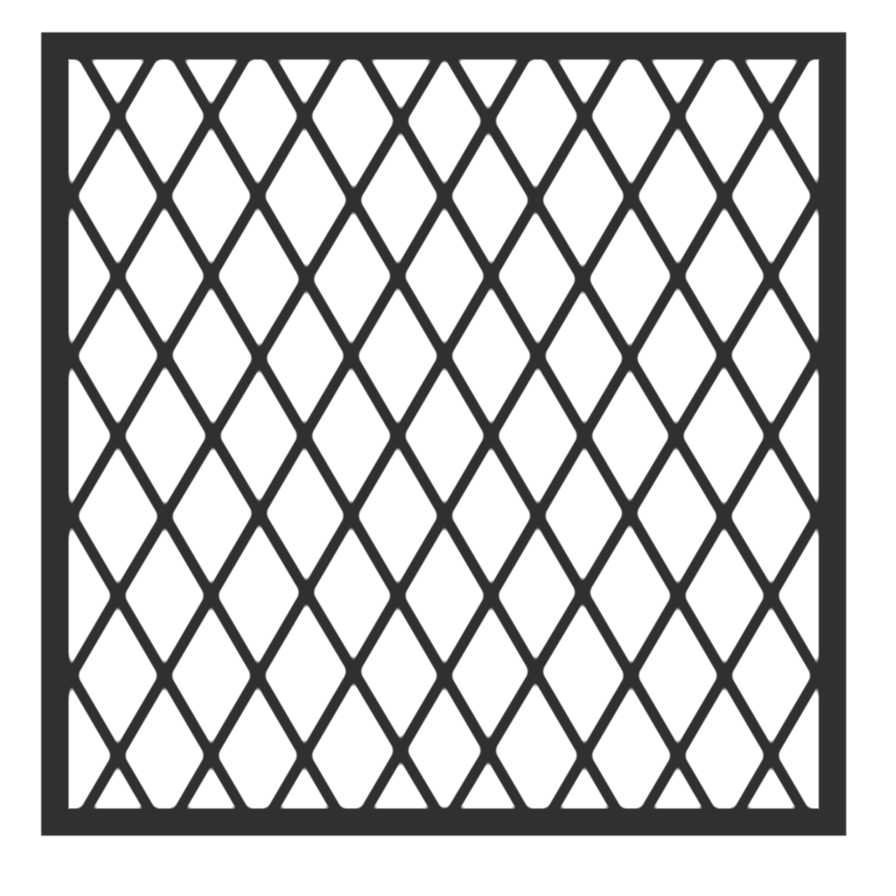
Give the GLSL for this pattern, as a WebGL 2 fragment shader.

```glsl
#version 300 es
precision highp float;
// Draws a square dark frame filled with a diamond lattice of crossing bars on white.

uniform vec2 u_resolution;
out vec4 outColor;

float boxDistance(vec2 p, vec2 halfSize) {
    vec2 d = abs(p) - halfSize;
    return length(max(d, 0.0)) + min(max(d.x, d.y), 0.0);
}

// Union with small fillets where the shapes meet.
float filletUnion(float a, float b, float radius) {
    float h = max(radius - abs(a - b), 0.0);
    return min(a, b) - h * h * 0.25 / radius;
}

// Distance to the nearest bar of one diagonal family.
float barDistance(float across, float along) {
    float bar = floor(across / 80.0) * 80.0 + 40.0;
    // The third bar on each side leans slightly inward.
    float isLeaning = 1.0 - step(1.0, abs(abs(bar) - 200.0));
    float lean = max(1.6 + 0.0122 * sign(bar) * along, 0.0);
    bar -= sign(bar) * lean * isLeaning;
    return abs(across - bar) * 0.8635 - 4.55;
}

void main() {
    // The canvas spans 768 units, so sizes scale with it.
    float unitsPerPixel = 768.0 / min(u_resolution.x, u_resolution.y);
    vec2 p = (gl_FragCoord.xy - 0.5 * u_resolution) * unitsPerPixel + 384.0;

    // Lattice: two mirrored families of slanted bars.
    vec2 q = p - vec2(381.0, 394.5);
    float slant = q.y * 40.0 / 68.5;
    float rising = barDistance(q.x - slant, -q.y);
    float falling = barDistance(q.x + slant, q.y);
    float lattice = filletUnion(rising, falling, 5.0);

    // Frame: solid outside the opening, cut off at its outer edge.
    vec2 f = p - vec2(380.3, 396.0);
    float opening = boxDistance(f, vec2(321.5, 321.0));
    float outer = boxDistance(f, vec2(344.0, 343.3)) - 1.0;
    float grille = max(filletUnion(lattice, -opening, 4.0), outer);

    // Soft edge between charcoal and white.
    float softness = max(1.1, 0.75 * unitsPerPixel);
    float ink = 1.0 - smoothstep(-softness, softness, grille);
    outColor = vec4(mix(vec3(1.0), vec3(0.19), ink), 1.0);
}
```
